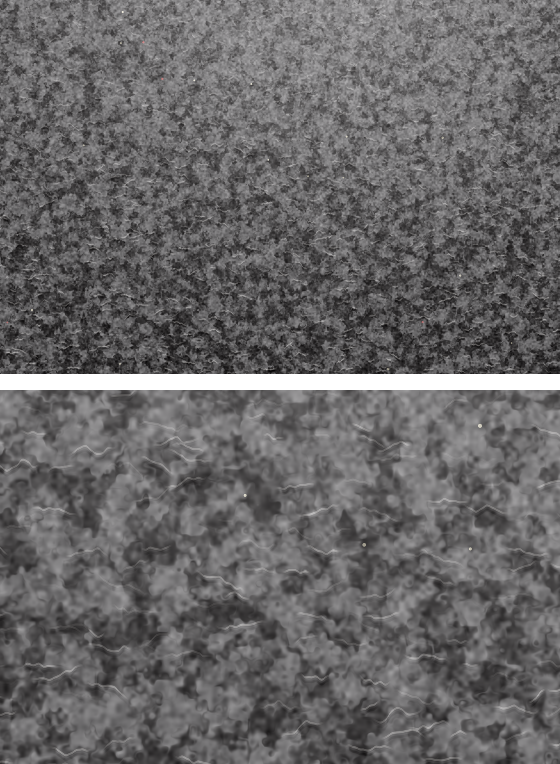
Top: the whole. Bottom: its middle third, enlarged.
This texture is drawn by a WebGL 1 fragment shader. Its source:

```glsl
precision highp float;
uniform vec2 u_resolution;

#define BLOTCH_FREQ 58.0
#define BLOTCH_EDGE 0.20
#define GRAIN_FREQ 210.0
#define GRAIN_AMOUNT 0.15
#define FIBRE_SCALE vec2(65.0, 210.0)
#define FIBRE_AMOUNT 0.28
#define CRACK_CELL vec2(0.044, 0.019)
#define CRACK_WIDTH 0.0005
#define CRACK_GLOW 0.22
#define SPECK_CELL 0.05
#define SPECK_SHARE 0.03

float hash(vec2 p) {
  vec3 q = fract(p.xyx * 0.1031);
  q += dot(q, q.yzx + 33.33);
  return fract((q.x + q.y) * q.z);
}

vec2 hash2(vec2 p) {
  return vec2(hash(p), hash(p + 71.7));
}

float noise(vec2 p) {
  vec2 i = floor(p), f = fract(p);
  f = f * f * (3.0 - 2.0 * f);
  return mix(mix(hash(i), hash(i + vec2(1, 0)), f.x),
             mix(hash(i + vec2(0, 1)), hash(i + vec2(1, 1)), f.x), f.y);
}

mat2 turn(float angle) {
  float c = cos(angle), s = sin(angle);
  return mat2(c, s, -s, c);
}

// Blotch field: one dominant size with a finer ragged layer
float blotches(vec2 p) {
  float coarse = noise(turn(0.5) * p + 17.0);
  float middle = noise(turn(1.3) * p * 1.6 + 43.0);
  float fine = noise(turn(0.9) * p * 2.9 + 91.0);
  return 0.42 * coarse + 0.36 * middle + 0.22 * fine;
}

// Short straight streaks lying in several directions
float fibres(vec2 p) {
  float sum = 0.0;
  for (int i = 0; i < 4; i++) {
    float k = float(i);
    sum += noise(turn(k * 0.79 + 0.2) * p * FIBRE_SCALE + k * 37.0 + 300.0);
  }
  return sum * 0.25 - 0.5;
}

// Short, wandering, nearly level creases scattered one per cell
float cracks(vec2 p, float pixel) {
  vec2 cell = floor(p / CRACK_CELL);
  float glow = 0.0;
  for (int j = -1; j <= 1; j++) {
    for (int i = -1; i <= 1; i++) {
      vec2 id = cell + vec2(i, j);
      vec2 rnd = hash2(id + 11.0), shape = hash2(id + 205.0);
      vec2 d = p - (id + rnd) * CRACK_CELL;
      float row = id.y * 7.0 + id.x * 3.0;
      float wander = (noise(vec2(p.x * 75.0, row)) - 0.5) * 0.009
                   + (noise(vec2(p.x * 210.0, row + 50.0)) - 0.5) * 0.003;
      float offset = abs(d.y - wander - d.x * (shape.x - 0.5) * 0.7);
      float line = 1.0 - smoothstep(CRACK_WIDTH, CRACK_WIDTH + pixel, offset);
      float halfLength = mix(0.008, 0.025, shape.y);
      float ends = 1.0 - smoothstep(0.5, 1.0, abs(d.x) / halfLength);
      glow = max(glow, line * ends * smoothstep(0.2, 1.0, hash(id + 390.0)));
    }
  }
  return glow;
}

// Rare bright dust, a few grains faintly coloured
vec3 specks(vec2 p, float pixel) {
  vec2 id = floor(p / SPECK_CELL);
  vec2 rnd = hash2(id + 510.0);
  vec2 d = p - (id + 0.2 + 0.6 * rnd) * SPECK_CELL;
  float radius = mix(0.0005, 0.002, rnd.x);
  float grain = 1.0 - smoothstep(radius, radius + pixel, length(d));
  vec3 tint = mix(vec3(0.40, 0.39, 0.33), vec3(0.3, 0.05, 0.05), step(0.85, rnd.y));
  return tint * grain * step(1.0 - SPECK_SHARE, hash(id + 640.0));
}

void main() {
  vec2 uv = gl_FragCoord.xy / u_resolution;
  vec2 p = gl_FragCoord.xy / u_resolution.y;
  float pixel = 1.0 / u_resolution.y;

  // Sheen falling from the upper middle
  vec2 fromSheen = (uv - vec2(0.6, 1.0)) * vec2(1.6, 1.1);
  float sheen = exp(-2.0 * dot(fromSheen, fromSheen));
  vec3 pale = vec3(0.405, 0.40, 0.405) + 0.07 * uv.y + 0.10 * sheen;
  vec3 dark = vec3(0.145, 0.138, 0.14) + 0.10 * uv.y + 0.15 * sheen;

  // Small frayed dark blotches, denser toward the bottom
  vec2 frayed = vec2(noise(p * 170.0), noise(p * 170.0 + 63.0)) - 0.5;
  float body = blotches(p * BLOTCH_FREQ + frayed * 0.8);
  float level = mix(0.51, 0.40, uv.y);
  float cover = smoothstep(level - BLOTCH_EDGE, level + BLOTCH_EDGE, body);
  vec3 color = mix(dark, pale, cover);

  // Fine nap and grain
  color += FIBRE_AMOUNT * fibres(p) * mix(0.7, 1.0, cover);
  color += GRAIN_AMOUNT * (noise(p * GRAIN_FREQ) - 0.5);

  // Creases catch the light, with a shadow just below
  float fade = mix(1.0, 0.4, uv.y);
  color -= 0.07 * fade * cracks(p + vec2(0.0, 0.004), pixel * 1.5);
  color += CRACK_GLOW * fade * cracks(p, pixel) * vec3(1.0, 0.99, 0.96);
  color += specks(p, pixel);

  gl_FragColor = vec4(clamp(color, 0.0, 1.0), 1.0);
}
```
